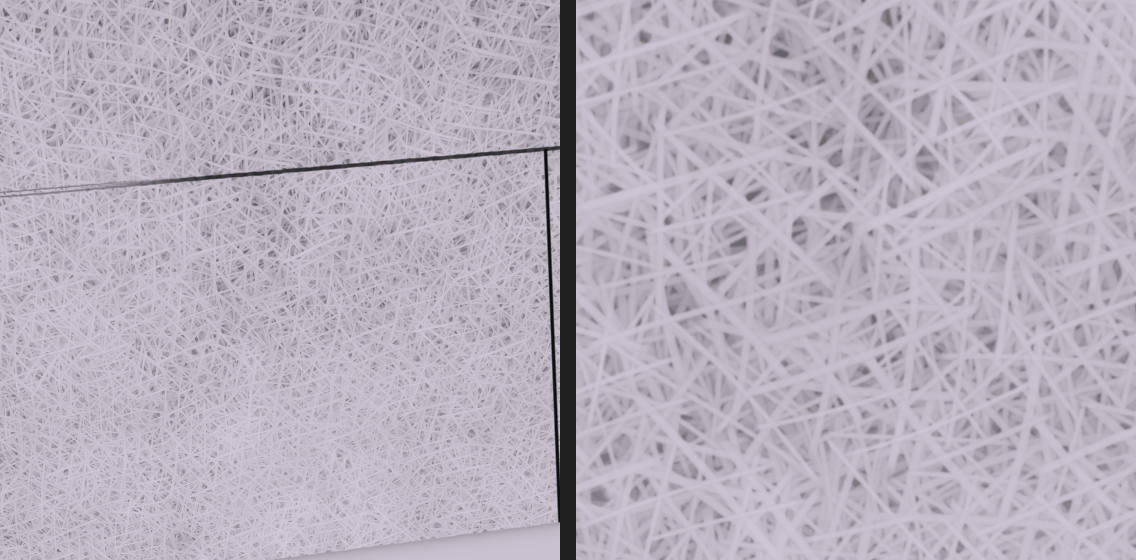
Left, the full canvas; right, a detail of the centre.
This texture is drawn by a Shadertoy shader. Its source:

```glsl
// Pale lilac wood-wool boards divided by dark seams, above a plain wall.
// Strands are layered from deep and dark to near and light, each layer
// being a rotated, gently warped grid with one bowed strand per cell.

float hash(vec2 p) {
    return fract(sin(dot(p, vec2(127.1, 311.7))) * 43758.5453);
}

float noise(vec2 p) {
    vec2 i = floor(p), f = fract(p);
    f = f * f * (3.0 - 2.0 * f);
    return mix(mix(hash(i), hash(i + vec2(1, 0)), f.x),
               mix(hash(i + vec2(0, 1)), hash(i + vec2(1, 1)), f.x), f.y);
}

// Brightness of the tangled strands at p; soft is the edge width
float woodWool(vec2 p, float seed, float soft) {
    const float LAYERS = 44.0;
    float value = 0.48;
    for (float i = 0.0; i < LAYERS; i++) {
        float layer = i + seed * 57.0;
        float angle = i * 2.39996 + hash(vec2(layer, 3.0)) * 0.8;
        float c = cos(angle), s = sin(angle);
        vec2 r = mat2(c, s, -s, c) * p + vec2(hash(vec2(layer, 5.0)), hash(vec2(layer, 7.0)));
        r += 0.006 * sin(r.yx * vec2(23.0, 17.0) + layer * vec2(1.7, 2.9));

        // One strand in each long, staggered cell
        vec2 size = vec2(0.19, 0.029);
        float row = floor(r.y / size.y);
        r.x += size.x * hash(vec2(row, layer));
        vec2 cell = vec2(floor(r.x / size.x), row);
        vec2 q = r - (cell + 0.5) * size;
        vec2 key = cell + layer * vec2(13.7, 5.3);
        float a = hash(key), b = hash(key + 31.4), d = hash(key + 67.9);

        float halfLength = mix(0.04, 0.093, a);
        float halfWidth = mix(0.0018, 0.0035, b * b);
        float bow = (b - 0.5) * 0.4 * q.x * q.x;
        float across = abs(q.y - (d - 0.5) * 0.009 - (a - 0.5) * 0.1 * q.x - bow);
        float ends = 1.0 - smoothstep(halfLength - 0.015, halfLength, abs(q.x));
        float cover = ends * (1.0 - smoothstep(halfWidth - soft * 0.5, halfWidth + soft * 0.5, across));

        // Faint contact shadow, then the rounded strand itself
        value -= 0.006 * ends * (1.0 - smoothstep(halfWidth, halfWidth + 0.003, across));
        float depth = LAYERS - 1.0 - i;
        float rim = min(across / halfWidth, 1.0);
        float shade = 0.785 - 0.0035 * depth - 0.00006 * depth * depth;
        shade += 0.016 * (d - 0.5) - 0.022 * rim * rim;
        value = mix(value, shade, cover * 0.9);
    }
    return value;
}

// Coverage of a line with a soft edge
float seamLine(float dist, float halfWidth, float soft) {
    return 1.0 - smoothstep(halfWidth - soft, halfWidth + soft, abs(dist));
}

void mainImage(out vec4 fragColor, in vec2 fragCoord) {
    vec2 uv = fragCoord / iResolution.xy;
    float soft = max(0.0018, 1.0 / iResolution.y);

    // Distances from the three board edges
    float ragged = (noise(uv * 130.0) - 0.5) * 0.0012;
    float across = uv.y - (0.651 + 0.085 * uv.x) + ragged;
    float upright = uv.x - (0.974 + 0.039 * (0.735 - uv.y));
    float bottom = uv.y - (0.130 * uv.x - 0.0625) + ragged;

    // Strands shrink towards the bottom; each board has its own pattern
    float board = across > 0.0 ? 1.0 : (upright > 0.0 ? 2.0 : 0.0);
    vec2 p = (uv - 0.5) / (0.74 + 0.32 * uv.y);
    float value = woodWool(p, board, soft * 1.5);

    // Washed-out patches, dark clumps and light from the lower left
    float patches = noise(uv * 4.0 + 8.0) * 0.5 + noise(uv * 9.0) * 0.5;
    float clumps = noise(uv * 22.0 + 3.0) - 0.5;
    float contrast = mix(0.8, 1.2, smoothstep(0.1, 0.95, uv.y)) + 0.5 * (0.5 - patches);
    value = 0.73 + (value - 0.718) * contrast;
    value += 0.055 * (0.5 - uv.y) + 0.01 * (0.5 - uv.x);
    value += 0.06 * (patches - 0.5) + 0.03 * clumps;

    // Horizontal seam: a pale double line at the left, dark to the right
    float fade = smoothstep(0.1, 0.4, uv.x);
    float dark = seamLine(across, 0.0035, soft);
    float pale = max(seamLine(across - 0.005, 0.0012, soft), seamLine(across + 0.003, 0.0016, soft));
    value = mix(value, 0.46, pale * 0.85 * (1.0 - fade));
    value = mix(value, 0.13 + 0.1 * noise(uv * 160.0), dark * fade * 0.95);

    // Upright seam, only below the horizontal one
    float below = 1.0 - smoothstep(-soft, soft, across);
    value = mix(value, 0.06, seamLine(upright, 0.003, soft) * below);

    // Smooth wall with the soft shadow under the boards
    float wall = 0.79 - 0.15 * exp(min(bottom, 0.0) * 95.0);
    value = mix(wall, value, smoothstep(-soft, soft, bottom));

    vec3 lilac = vec3(1.0, 0.96, 1.03);
    fragColor = vec4(clamp(value * lilac, 0.0, 1.0), 1.0);
}
```
